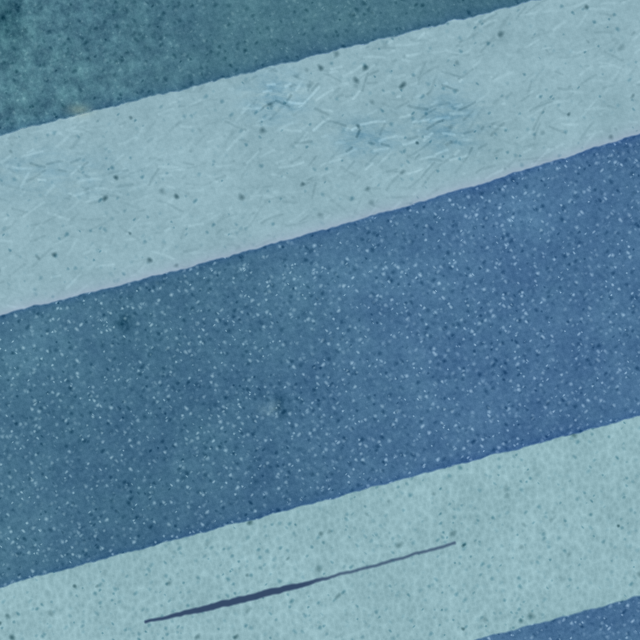
This texture is drawn by a Shadertoy shader. Its source:

```glsl
// Weathered asphalt crossed by two slanted bands of worn pale paint.
// Sloped edge functions divide the regions; layered sines give clouds and ripples,
// while cellular noise gives grit, pits and short random scratches.

float hash(vec2 p) {
    p = fract(p * vec2(0.1031, 0.1137));
    p += dot(p, p.yx + 33.33);
    return fract((p.x + p.y) * p.x * 91.7);
}

vec2 hash2(vec2 p) { return vec2(hash(p), hash(p + 57.3)); }

// Rotated, warped sine octaves, roughly -1 to 1
float waves(vec2 p, int octaves) {
    float sum = 0.0, amp = 0.55;
    for (int i = 0; i < octaves; i++) {
        sum += amp * sin(p.x + 1.4 * sin(p.y * 1.1)) * sin(p.y + 1.4 * sin(p.x * 0.9));
        p = mat2(0.8, 0.6, -0.6, 0.8) * p * 1.9 + 2.7;
        amp *= 0.7;
    }
    return sum;
}

// Distance to the nearest scattered point
float cellular(vec2 p) {
    vec2 cell = floor(p);
    float nearest = 2.0;
    for (int y = -1; y <= 1; y++)
    for (int x = -1; x <= 1; x++) {
        vec2 c = cell + vec2(x, y);
        nearest = min(nearest, length(c + hash2(c) - p));
    }
    return nearest;
}

// Soft grains, mostly faint, of random size; density is the chance per cell
float specks(vec2 p, float scale, float density) {
    p *= scale;
    p += 0.1 * sin(p.yx * 3.7);
    vec2 cell = floor(p);
    float mask = 0.0;
    for (int y = -1; y <= 1; y++)
    for (int x = -1; x <= 1; x++) {
        vec2 c = cell + vec2(x, y);
        float size = mix(0.35, 0.75, hash(c + 11.0));
        float strength = hash(c + 5.0);
        float present = step(hash(c + 23.0), density) * mix(0.12, 1.0, strength * strength);
        mask = max(mask, present * (1.0 - smoothstep(0.0, size, length(c + hash2(c) - p))));
    }
    return mask;
}

float segment(vec2 p, vec2 a, vec2 b) {
    vec2 ab = b - a;
    return length(p - a - ab * clamp(dot(p - a, ab) / (dot(ab, ab) + 0.0001), 0.0, 1.0));
}

// Short soft scratches turned at random around a mean angle
float scratches(vec2 p, float scale, float angle, float spread) {
    p = p * scale + 0.12 * sin(p.yx * scale * 1.7);
    vec2 cell = floor(p);
    float mask = 0.0;
    for (int y = -1; y <= 1; y++)
    for (int x = -1; x <= 1; x++) {
        vec2 c = cell + vec2(x, y);
        float turn = angle + spread * (hash(c + 3.0) - 0.5);
        vec2 arm = 0.8 * vec2(cos(turn), sin(turn)) * hash(c + 9.0);
        vec2 mid = c + hash2(c);
        mask = max(mask, hash(c + 7.0) * (1.0 - smoothstep(0.0, 0.17, segment(p, mid - arm, mid + arm))));
    }
    return mask;
}

// Soft blob with separate half widths
float blob(vec2 p, vec2 centre, vec2 size) {
    vec2 q = (p - centre) / size;
    return exp(-dot(q, q));
}

vec3 asphalt(vec2 p, float upper) {
    float cloud = waves(p * 11.0, 4), mottle = waves(p * 62.0, 3), grain = waves(p * 230.0, 3);
    vec3 col = mix(vec3(0.268, 0.428, 0.53), vec3(0.285, 0.438, 0.58), smoothstep(0.2, 0.8, p.x));
    col = mix(col, vec3(0.285, 0.45, 0.515), upper);
    col += cloud * vec3(0.022, 0.027, 0.018) + mottle * vec3(0.02, 0.022, 0.018) + grain * 0.036;
    col += vec3(0.05, 0.06, 0.05) * (blob(p, vec2(0.83, 0.66), vec2(0.08, 0.04))
         + 0.7 * blob(p, vec2(0.05, 0.45), vec2(0.07, 0.04))
         + 0.7 * blob(p, vec2(0.57, 0.58), vec2(0.12, 0.04)));
    // Coarse stone mottling in the upper left
    float rough = upper * (1.0 - smoothstep(0.05, 0.5, p.x));
    col += rough * vec3(0.07, 0.085, 0.075) * (waves(p * 75.0 + 4.0, 4) + 0.3);
    col -= 0.10 * blob(p, vec2(0.01, 0.97), vec2(0.03, 0.05));
    // Grit, pits and the two dents
    col += vec3(0.27, 0.25, 0.22) * specks(p, 140.0, 0.45) * (1.0 - 0.65 * upper);
    col -= 0.13 * specks(p + 7.7, 115.0, 0.4);
    float chip = 0.7 + 0.7 * waves(p * 120.0, 3);
    col += vec3(0.20, 0.18, 0.14) * chip * blob(p, vec2(0.421, 0.362), vec2(0.014, 0.011));
    col -= 0.17 * chip * blob(p, vec2(0.438, 0.363), vec2(0.011, 0.02));
    return col - 0.17 * chip * blob(p, vec2(0.195, 0.494), vec2(0.011, 0.015));
}

vec3 paint(vec2 p, float lower) {
    vec3 col = mix(vec3(0.56, 0.695, 0.738), vec3(0.573, 0.718, 0.75), lower);
    col += 0.02 * waves(p * 16.0, 4) + 0.016 * waves(p * 70.0, 3) + 0.026 * waves(p * 230.0, 3);
    // Worn blue patches, scratches and fine ripples
    float worn = blob(p, vec2(0.43, 0.85), vec2(0.05, 0.04)) + blob(p, vec2(0.57, 0.785), vec2(0.05, 0.03))
               + blob(p, vec2(0.70, 0.81), vec2(0.05, 0.05)) + 0.5 * blob(p, vec2(0.08, 0.73), vec2(0.12, 0.04));
    float upper = 1.0 - lower;
    col -= upper * worn * vec3(0.11, 0.08, 0.05) * (0.6 + 0.7 * waves(p * vec2(50.0, 110.0), 4));
    float lines = scratches(p, 42.0, 0.4, 1.2) - scratches(p + 0.307, 44.0, 0.35, 1.7);
    col += upper * lines * (0.045 + 0.06 * worn + 0.04 * blob(p, vec2(0.6, 0.82), vec2(0.2, 0.09)));
    col += lower * 0.075 * (cellular(p * vec2(125.0, 85.0)) - 0.5);
    col -= vec3(0.18, 0.14, 0.12) * specks(p, 125.0, mix(0.12, 0.28, lower));
    return col - 0.3 * specks(p + 1.4, 85.0, 0.03);
}

void mainImage(out vec4 fragColor, in vec2 fragCoord) {
    vec2 p = fragCoord / iResolution.xy;
    float soft = max(0.0024, 1.0 / iResolution.y);
    float ragged = 0.0022 * waves(vec2(p.x * 60.0, p.y * 20.0), 3);

    // Signed heights above the four paint edges
    float top1 = p.y - 0.789 - 0.252 * p.x + ragged * 1.4;
    float base1 = p.y - 0.508 - p.x * (0.24 + 0.044 * p.x) + ragged;
    float top2 = p.y - 0.083 - 0.267 * p.x + ragged;
    float base2 = p.y - 0.267 * (p.x - 0.742) + ragged;
    float band1 = smoothstep(-soft, soft, base1) * smoothstep(-soft, soft, -top1);
    float band2 = smoothstep(-soft, soft, base2) * smoothstep(-soft, soft, -top2);

    // Surfaces with shaded rims and a pale lavender lip
    vec3 ground = asphalt(p, step(0.0, top1));
    ground -= vec3(0.07, 0.07, 0.03) * (exp(-abs(top1) / 0.010) + exp(-abs(base1) / 0.006) + exp(-abs(top2) / 0.007));
    vec3 coat = paint(p, step(top2, 0.0));
    coat = mix(coat, vec3(0.63, 0.69, 0.78), 0.7 * exp(-abs(base1) / 0.009));
    vec3 col = mix(ground, coat, max(band1, band2));
    col += vec3(0.14, 0.09, 0.02) * blob(p, vec2(0.124, 0.828), vec2(0.018, 0.009));

    // Tapered crack along the lower band
    float along = clamp((p.x - 0.228) / 0.482, 0.0, 1.0);
    float crackY = 0.029 + 0.122 * along - 0.016 * along * (1.0 - along) + ragged * 0.7;
    float width = mix(0.0022, 0.0052, smoothstep(0.0, 0.25, along) * (1.0 - smoothstep(0.4, 0.62, along)));
    float crack = 1.0 - smoothstep(width - soft, width + soft, length(vec2(p.x - 0.228 - 0.482 * along, p.y - crackY)));
    col = mix(col, vec3(0.19, 0.27, 0.39), crack * mix(0.95, 0.7, smoothstep(0.5, 0.65, along)));
    fragColor = vec4(clamp(col, 0.0, 1.0), 1.0);
}
```
